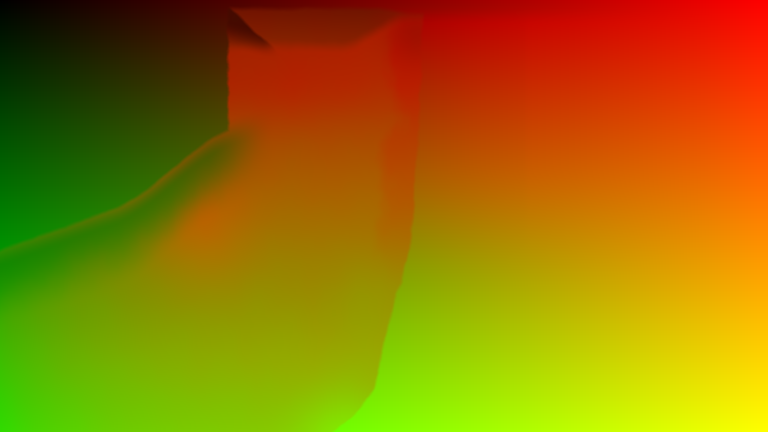
Give the GLSL for this texture map, as a WebGL 1 fragment shader.

```glsl
precision highp float;
// A texture coordinate map: red grows to the right, green grows downward.
// A draped silhouette bends those coordinates; its outline is made of smooth
// curves and its inner colours of ramps, soft spots and gradient noise.
uniform vec2 u_resolution;

vec2 gradient(vec2 cell) {
  float angle = 6.2832 * fract(sin(dot(cell, vec2(127.1, 311.7))) * 4375.85);
  return vec2(cos(angle), sin(angle));
}

float gradientNoise(vec2 p) {
  vec2 i = floor(p), f = fract(p);
  vec2 w = f * f * f * (f * (f * 6.0 - 15.0) + 10.0);
  vec2 e = vec2(1.0, 0.0);
  float low = mix(dot(gradient(i), f), dot(gradient(i + e), f - e), w.x);
  float high = mix(dot(gradient(i + e.yx), f - e.yx),
                   dot(gradient(i + e.xx), f - e.xx), w.x);
  return mix(low, high, w.y);
}

float fbm(vec2 p) {
  float sum = 0.0, amplitude = 0.5;
  for (int i = 0; i < 4; i++) {
    sum += amplitude * gradientNoise(p);
    p = p * 2.03 + 7.1;
    amplitude *= 0.5;
  }
  return sum;
}

float spot(vec2 p, vec2 center, vec2 radius) {
  vec2 d = (p - center) / radius;
  return exp(-dot(d, d));
}

// Outline curves, with v measured downward from the top
float shoulderLine(float x) {
  return 0.58 - 0.65 * x - 0.085 * smoothstep(0.15, 0.3, x);
}

float rightEdge(float v) {
  float foot = clamp((v - 0.86) / 0.14, 0.0, 1.0);
  return 0.553 - 0.03 * v - 0.035 * smoothstep(0.5, 0.9, v) - 0.055 * foot * foot;
}

// Plain coordinates, with extra red beside the silhouette
vec2 backdrop(vec2 p) {
  float swell = smoothstep(0.01, 0.06, p.y) * (1.0 - smoothstep(0.38, 0.67, p.y));
  swell *= smoothstep(0.45, 0.54, p.x) * (1.0 - smoothstep(0.55, 0.95, p.x));
  float seam = smoothstep(0.68, 0.69, p.x) * (1.0 - smoothstep(0.69, 0.76, p.x));
  return p + swell * vec2(0.12 + 0.012 * seam, -0.045);
}

vec2 drapery(vec2 p, float grain) {
  float x = p.x, v = p.y;
  float edge = rightEdge(v);
  vec2 c = vec2(0.62 - 0.38 * exp(-6.0 * x), 0.06 + 0.72 * v);
  c.x += 0.07 * (1.0 - smoothstep(0.4, 0.75, v)) - 0.05 * smoothstep(0.8, 1.0, v);
  c.y += 0.08 * exp(-8.0 * x);

  // Warm chest, red collar and green hem
  c += vec2(0.12, -0.05) * spot(p, vec2(0.26, 0.52), vec2(0.065, 0.14));
  c += vec2(0.04, -0.065) * spot(p, vec2(0.35, 0.21), vec2(0.2, 0.09));
  c += vec2(-0.03, 0.13) * spot(p, vec2(0.45, 1.01), vec2(0.06, 0.1));
  c += vec2(-0.02, 0.03) * spot(p, vec2(0.48, 0.68), vec2(0.04, 0.08));

  // Red fold along the right edge
  float fold = smoothstep(edge - 0.055, edge - 0.02, x + 0.05 * grain);
  c += vec2(0.03, -0.055) * fold * (1.0 - smoothstep(0.45, 0.68, v));

  // Brown hollow between the two upper corners
  float rim = 0.11 - 0.07 * smoothstep(0.44, 0.54, x) + 0.02 * grain;
  float hollow = 1.0 - smoothstep(rim - 0.02, rim + 0.015, v);
  c = mix(c, vec2(0.42 + 1.1 * v, 0.06 + 0.7 * v), hollow);
  c = mix(c, vec2(0.59, 0.06), 0.7 * spot(p, vec2(0.54, 0.07), vec2(0.035, 0.07)));

  // Dark wedge in the upper left corner
  float wedgeTop = 0.02 + 1.7 * (x - 0.3) + 0.03 * grain;
  float wedgeBase = 0.09 + 0.45 * (x - 0.3);
  float wedge = smoothstep(wedgeTop - 0.006, wedgeTop + 0.006, v);
  wedge *= 1.0 - smoothstep(wedgeBase - 0.04, wedgeBase + 0.025, v);
  wedge *= 1.0 - smoothstep(0.34, 0.365, x);
  c = mix(c, vec2(0.27, 0.04), wedge);

  // Green shade that trails along the shoulder
  float depth = v - shoulderLine(x);
  float shade = 1.0 - smoothstep(0.03, 0.19, depth + 0.03 * grain);
  shade *= 1.0 - smoothstep(0.27, 0.36, x);
  shade *= smoothstep(-0.03, 0.04, depth);
  c = mix(c, vec2(0.07 + 0.85 * x, 0.08 + 0.74 * v), shade);
  return c + 0.022 * grain * vec2(1.0, -1.0);
}

void main() {
  vec2 uv = gl_FragCoord.xy / u_resolution;
  vec2 p = vec2(uv.x, 1.0 - uv.y);
  float grain = fbm(vec2(p.x * 16.0, p.y * 6.0));
  float ripple = 0.006 * fbm(p * vec2(30.0, 22.0) + 3.0);

  // Silhouette mask
  float shoulder = shoulderLine(p.x) + ripple;
  float body = smoothstep(shoulder - 0.007, shoulder + 0.007, p.y);
  float head = smoothstep(0.294, 0.3, p.x + ripple);
  float side = rightEdge(p.y) + ripple;
  float inside = max(body, head) * (1.0 - smoothstep(side - 0.003, side + 0.003, p.x));
  float top = 0.02 + 0.012 * smoothstep(0.48, 0.55, p.x) + ripple;
  inside *= smoothstep(top - 0.008, top + 0.008, p.y);

  vec2 color = mix(backdrop(p), drapery(p, grain), inside);
  gl_FragColor = vec4(clamp(color, 0.0, 1.0), 0.0, 1.0);
}
```
